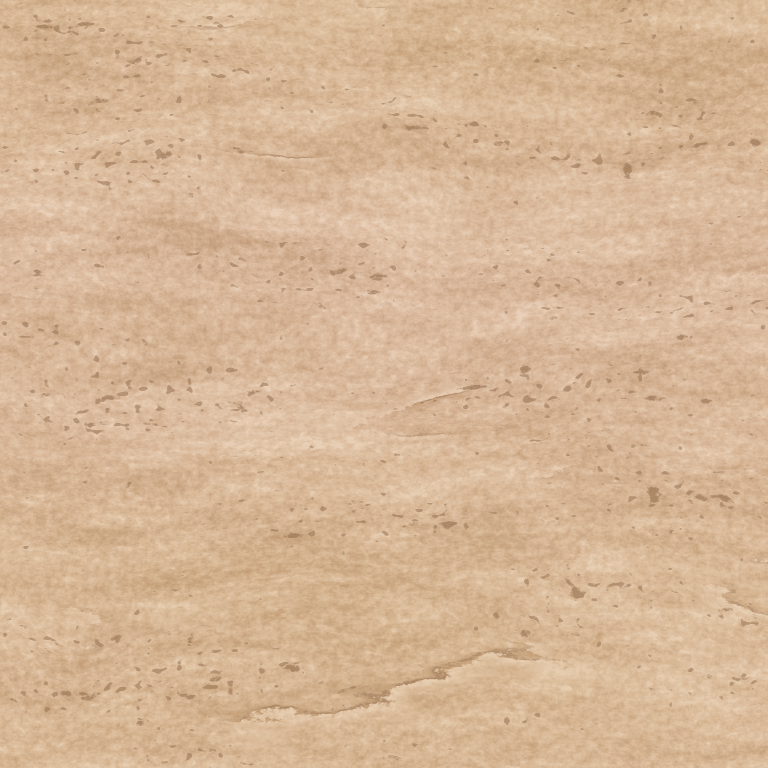
Give the GLSL for this texture, as a Shadertoy shader.

```glsl
// Travertine slab: wavy horizontal beds in sand and cream tones, fine mottled
// grain, sharp-edged pale ledges with stained seams, and clustered brown pits.
// Everything is layered from stretched gradient noise in canvas units.

const vec3 UMBER = vec3(0.58, 0.43, 0.30);
const vec3 OCHRE = vec3(0.78, 0.635, 0.495);
const vec3 SAND  = vec3(0.85, 0.722, 0.597);
const vec3 CREAM = vec3(0.90, 0.797, 0.69);

// Integer hash of a lattice cell, giving a unit gradient
vec2 cellGradient(vec2 cell) {
    uvec2 q = uvec2(ivec2(cell)) * uvec2(1597334673u, 3812015801u);
    uint h = (q.x ^ q.y) * 1597334673u;
    h = (h ^ (h >> 15u)) * 2246822519u;
    h ^= h >> 13u;
    float angle = float(h & 65535u) * 6.28319 / 65536.0;
    return vec2(cos(angle), sin(angle));
}

float gradientNoise(vec2 p) {
    vec2 cell = floor(p), f = p - cell;
    vec2 w = f * f * f * (f * (f * 6.0 - 15.0) + 10.0);
    vec2 e = vec2(0.0, 1.0);
    float a = dot(cellGradient(cell), f);
    float b = dot(cellGradient(cell + e.yx), f - e.yx);
    float c = dot(cellGradient(cell + e.xy), f - e.xy);
    float d = dot(cellGradient(cell + e.yy), f - e.yy);
    return mix(mix(a, b, w.x), mix(c, d, w.x), w.y);
}

float fbm(vec2 p, int octaves, float gain) {
    float sum = 0.0, amplitude = 0.5;
    for (int i = 0; i < octaves; i++) {
        sum += amplitude * gradientNoise(p);
        p = p * 2.03 + vec2(17.3, 31.7);
        amplitude *= gain;
    }
    return sum;
}

// Gentle undulation shared by all beds
vec2 warpBeds(vec2 p) {
    p.y += 0.035 * gradientNoise(p * vec2(1.7, 2.2) + 4.3);
    p.y += 0.012 * gradientNoise(p * vec2(6.0, 9.0) + 21.0);
    return p;
}

// Dark cavities: noise peaks, made denser where cluster is high
float pits(vec2 p, vec2 scale, float cluster, float rough, float level) {
    float peak = gradientNoise(p * scale + 57.0) + cluster + 0.35 * rough;
    return smoothstep(level, level + 0.17, peak);
}

// Zero is plain sand, -1 is ochre, +1 is cream
vec3 stoneColor(float tone) {
    float t = clamp(tone, -1.5, 1.2);
    return SAND + min(t, 0.0) * (SAND - OCHRE) + max(t, 0.0) * (CREAM - SAND);
}

void mainImage(out vec4 fragColor, in vec2 fragCoord) {
    vec2 uv = fragCoord / iResolution.y;
    vec2 p = warpBeds(uv);

    // Beds, streaks and grain
    float beds = fbm(p * vec2(1.6, 9.0) + 3.0, 5, 0.55);
    float streaks = fbm(p * vec2(7.0, 34.0) + 40.0, 4, 0.6);
    float grain = fbm(p * vec2(70.0, 98.0) + 9.0, 3, 0.8);
    float tone = 1.5 * beds + 1.25 * streaks + 1.6 * grain;

    // Ledges: crisp pale edge on one side of a contour, stain on the other
    float contour = fbm(p * vec2(1.5, 7.0) + 73.0, 5, 0.5) + 0.035 * grain;
    float ledgeGate = smoothstep(0.0, 0.22, fbm(p * vec2(2.2, 5.0) + 88.0, 3, 0.5));
    float ledge = smoothstep(-0.004, 0.008, contour)
                * (1.0 - smoothstep(0.01, 0.085, contour));
    float stain = smoothstep(-0.10, -0.005, contour)
                * (1.0 - smoothstep(-0.005, 0.005, contour));
    tone += ledgeGate * (0.95 * ledge - 0.55 * stain);

    // Pale mineral flecks
    float fleck = gradientNoise(p * vec2(85.0, 125.0) + 130.0);
    tone += 0.45 * smoothstep(0.25, 0.5, fleck + 0.8 * streaks);
    vec3 color = stoneColor(tone);

    // Slow hue drift: rosier across the middle, yellower at top and bottom
    float rosy = 1.0 - smoothstep(0.05, 0.42, abs(uv.y - 0.60));
    float drift = rosy - 0.5 + 1.2 * fbm(p * vec2(1.2, 4.0) + 150.0, 2, 0.5);
    color += drift * vec3(0.008, 0.006, 0.025);

    // Pits and broken dark seams
    float cluster = 0.95 * fbm(p * vec2(3.0, 13.0) + 61.0, 4, 0.55) - 0.12;
    float smallPits = pits(p, vec2(75.0, 115.0), cluster, grain, 0.34);
    float largePits = pits(p + 5.0, vec2(30.0, 62.0), cluster, grain, 0.43);
    float seam = exp(-pow((contour + 0.008) / 0.011, 2.0));
    float seamGate = smoothstep(0.10, 0.3, ledgeGate * 0.25 + streaks + 0.5 * grain);
    float dark = max(0.55 * smallPits, 0.65 * largePits);
    dark = max(dark, 0.55 * seam * seamGate * ledgeGate);
    color = mix(color, UMBER, dark);

    fragColor = vec4(clamp(color, 0.0, 1.0), 1.0);
}
```
